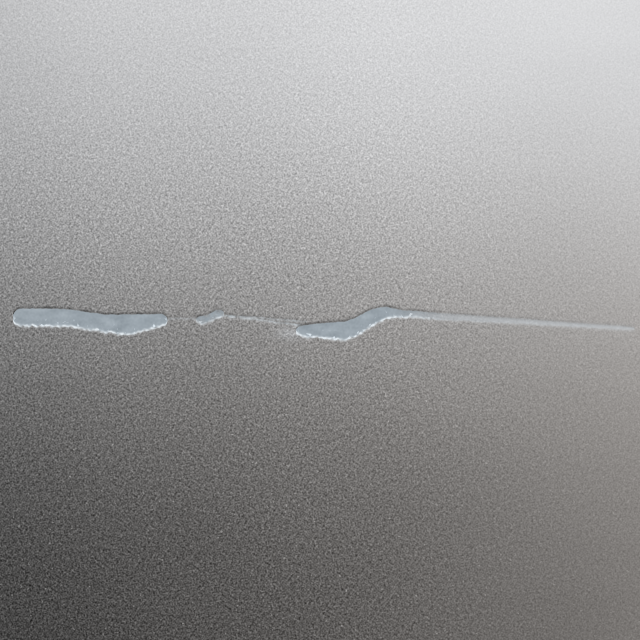
Give the GLSL for this texture, as a three.js fragment shader.

```glsl
// Grainy metallic paint under a soft sheen, crossed by a chipped horizontal scratch.
varying vec2 vUv;

vec2 hashGradient(vec2 cell) {
  vec3 q = fract(cell.xyx * vec3(0.1031, 0.1030, 0.0973));
  q += dot(q, q.yzx + 33.33);
  return 2.0 * fract((q.xx + q.yz) * q.zy) - 1.0;
}

// Gradient noise, roughly -0.7 to 0.7
float noise(vec2 p) {
  vec2 i = floor(p), f = fract(p);
  vec2 u = f * f * f * (f * (f * 6.0 - 15.0) + 10.0);
  vec2 e = vec2(0.0, 1.0);
  float low = mix(dot(hashGradient(i), f),
                  dot(hashGradient(i + e.yx), f - e.yx), u.x);
  float high = mix(dot(hashGradient(i + e.xy), f - e.xy),
                   dot(hashGradient(i + e.yy), f - e.yy), u.x);
  return mix(low, high, u.y);
}

vec2 rotate(vec2 p, float angle) {
  float c = cos(angle), s = sin(angle);
  return vec2(c * p.x - s * p.y, s * p.x + c * p.y);
}

float bell(float d, float width) {
  return exp(-d * d / (width * width));
}

// Rounded end caps: 1 inside the span, falling to 0 at both ends
float taper(float x, float start, float end, float radius) {
  float t = max(max(start + radius - x, x - end + radius), 0.0) / radius;
  return sqrt(max(1.0 - t * t, 0.0));
}

// Broad sheen: dark lower left, bright upper right
vec3 sheen(vec2 p) {
  float rise = mix(smoothstep(0.07, 0.98, p.y), p.y, 0.4);
  float dark = 0.272 + 0.13 * p.x + 0.065 * p.x * p.x;
  float light = 0.755 + 0.22 * p.x - 0.12 * p.x * p.x;
  float tone = mix(dark, light, rise);
  tone += 0.008 * noise(p * vec2(5.0, 26.0)) + 0.014 * noise(p * 4.0 + 7.0);
  vec3 warm = vec3(0.010, -0.001, -0.010) * (0.2 + p.x);
  vec3 cool = vec3(-0.003, 0.0, 0.006);
  return tone + mix(warm, cool, smoothstep(0.3, 0.95, p.y));
}

// Metallic grain, blurred away toward the right and the top
float grain(vec2 p) {
  float focus = 1.0 - 0.6 * smoothstep(0.45, 1.0, p.x);
  focus *= 1.0 - 0.55 * smoothstep(0.6, 1.0, p.y);
  float fine = noise(rotate(p, 0.6) * 337.0 + 403.7);
  float medium = noise(rotate(p, 1.1) * 211.0 + 319.3);
  float clump = noise(rotate(p, 0.8) * 95.0 + 127.9);
  float fleck = smoothstep(0.3, 0.6, noise(rotate(p, 0.3) * 187.0 + 251.1));
  return focus * (0.19 * fine + 0.13 * medium + 0.035 * clump
                + 0.14 * fleck * (1.0 - smoothstep(0.3, 0.65, p.y)));
}

// A strip of exposed primer with a broken pale lower lip and a shaded upper edge
vec3 chip(vec3 base, vec2 p, float centre, float halfWidth, float cap, float opacity) {
  float size = halfWidth * cap;
  float ragged = 0.0026 * (noise(vec2(p.x * 60.0, 2.3)) + noise(vec2(p.x * 170.0, 9.4)));
  float below = p.y - centre + size + ragged * min(halfWidth / 0.007, 1.0);
  float above = p.y - centre - size + 0.4 * ragged;
  float present = smoothstep(0.0, 0.4, cap) * opacity;
  float body = 1.0 - smoothstep(-0.0015, 0.0015, max(-below, above));
  float lip = bell(below, 0.0023) * (0.75 + 1.5 * noise(p * vec2(150.0, 190.0)));
  float shade = bell(above - 0.001, 0.0026) * (0.75 + 0.9 * noise(p * vec2(70.0, 20.0)));
  vec3 primer = vec3(0.60, 0.64, 0.67) + 0.08 * noise(p * vec2(45.0, 90.0));
  primer += 0.035 * noise(rotate(p, 0.6) * 230.0);
  primer += 0.3 * smoothstep(0.18, 0.5, noise(p * 160.0)) * bell(below, 0.009);
  vec3 color = mix(base, base * 0.65, clamp(shade, 0.0, 1.0) * present);
  color = mix(color, primer, body * present);
  return mix(color, vec3(0.87, 0.9, 0.92), clamp(lip, 0.0, 1.0) * present);
}

vec3 leftChip(vec3 base, vec2 p) {
  float fall = smoothstep(0.08, 0.19, p.x), lift = smoothstep(0.2, 0.26, p.x);
  float centre = 0.5045 - 0.011 * fall + 0.007 * lift;
  float halfWidth = 0.0135 + 0.002 * bell(p.x - 0.2, 0.025) - 0.004 * lift;
  return chip(base, p, centre, halfWidth, taper(p.x, 0.02, 0.262, 0.014), 1.0);
}

vec3 middleChip(vec3 base, vec2 p) {
  float centre = 0.500 + 0.011 * smoothstep(0.318, 0.345, p.x);
  float broken = 0.75 + 0.7 * noise(p * vec2(110.0, 130.0));
  return chip(base, p, centre, 0.0065, taper(p.x, 0.306, 0.35, 0.014), broken);
}

// Wide chip that bends upward and thins into a long, soft scratch
vec3 rightChip(vec3 base, vec2 p) {
  float x = p.x, thin = smoothstep(0.6, 0.72, x);
  float centre = 0.4835 + 0.0275 * smoothstep(0.535, 0.605, x) - 0.0635 * max(x - 0.615, 0.0);
  float halfWidth = 0.0095 + 0.005 * smoothstep(0.47, 0.55, x)
                  - 0.0095 * smoothstep(0.56, 0.64, x) - 0.003 * smoothstep(0.64, 1.0, x);
  float cap = taper(x, 0.462, 0.992, 0.025);
  vec3 color = chip(base, p, centre, halfWidth, cap, 1.0 - 0.7 * thin);
  float glow = bell(p.y - centre + 0.001, 0.0044) * thin * cap;
  return mix(color, vec3(0.74, 0.755, 0.77), 0.6 * glow);
}

// Faint hairline linking the chips
vec3 hairline(vec3 base, vec2 p, float start, float end, float y, float slope, float opacity) {
  float centre = y + slope * (p.x - start) + 0.002 * noise(vec2(p.x * 45.0, y * 90.0));
  float broken = opacity * (0.8 + noise(p * vec2(90.0, 30.0)));
  return chip(base, p, centre, 0.001, taper(p.x, start, end, 0.015), broken);
}

void main() {
  vec2 p = vUv;
  vec3 color = sheen(p) + grain(p);
  float smudge = bell(length((p - vec2(0.455, 0.479)) * vec2(1.0, 2.4)), 0.024);
  color += vec3(0.08, 0.09, 0.1) * smudge;
  color = hairline(color, p, 0.255, 0.32, 0.502, 0.0, 0.25);
  color = hairline(color, p, 0.335, 0.475, 0.509, -0.125, 0.45);
  color = hairline(color, p, 0.345, 0.48, 0.508, -0.075, 0.35);
  color = rightChip(middleChip(leftChip(color, p), p), p);
  gl_FragColor = vec4(clamp(color, 0.0, 1.0), 1.0);
}
```
